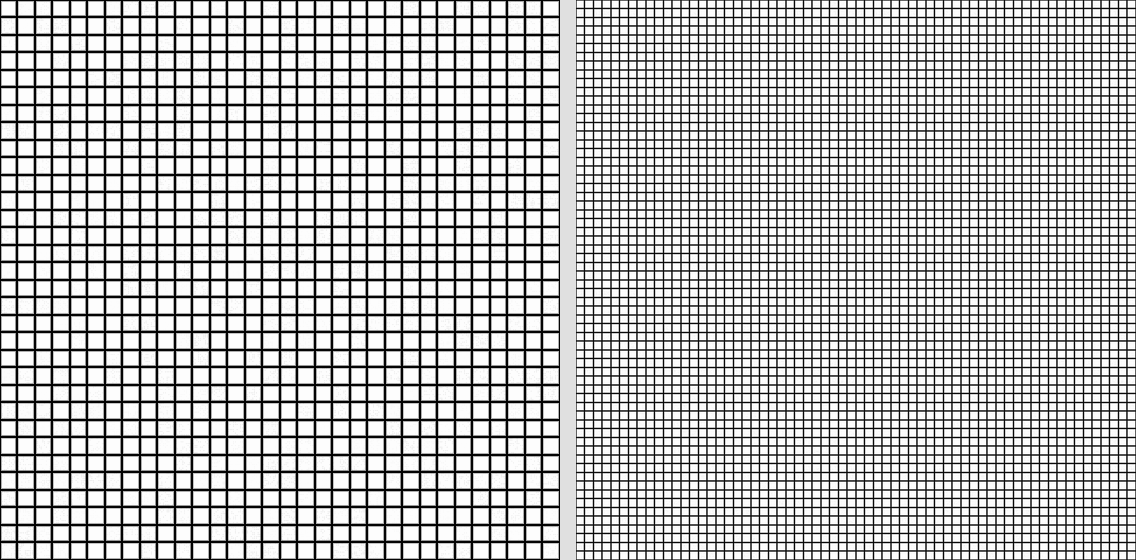
Left: one tile. Right: repeated 2 by 2.
This pattern is drawn by a WebGL 1 fragment shader. Its source:

```glsl
precision highp float;
// Black square grid on white, 32 cells across and 32 down, with rows and
// columns alternating slightly narrow and wide. Lines come from wrapped
// distances to a repeating pair of rules; faint hashed specks tint some cells.

uniform vec2 u_resolution;

const float PAIRS = 16.0;                     // each pair holds two cells
const vec2 MID_RULE = vec2(0.484, 0.516);     // inner rule within a pair
const float HALF_WIDTH = 0.0393;              // half a line, in pairs
const float SPECKS = 320.0;                   // speck lattice across the canvas
const vec3 INK = vec3(0.01);
const vec3 PAPER = vec3(0.992);

float hash(vec2 p) {
  return fract(sin(dot(p, vec2(127.1, 311.7))) * 43758.545);
}

// Distance on each axis to the nearest copy of a rule at the given phase
vec2 ruleDistance(vec2 p, vec2 phase) {
  return abs(fract(p - phase + 0.5) - 0.5);
}

// Line coverage, smoothed over one pixel
float gridInk(vec2 p, vec2 midRule, float halfWidth, float pixel) {
  vec2 d = min(ruleDistance(p, vec2(0.0)), ruleDistance(p, midRule));
  float nearest = min(d.x, d.y);
  return 1.0 - smoothstep(halfWidth - 0.5 * pixel, halfWidth + 0.5 * pixel, nearest);
}

// Soft pale dots, with a strength that changes from cell to cell
float specks(vec2 uv, vec2 cell, float count) {
  vec2 lattice = uv * count;
  float dotShape = 1.0 - smoothstep(0.2, 0.6, length(fract(lattice) - 0.5));
  float present = step(0.65, hash(floor(lattice)));
  float strength = smoothstep(0.35, 0.9, hash(cell + 17.0));
  return dotShape * present * strength;
}

void main() {
  vec2 uv = gl_FragCoord.xy / u_resolution;
  vec2 p = uv * PAIRS;
  float pixel = PAIRS / min(u_resolution.x, u_resolution.y);
  vec2 cell = 2.0 * floor(p) + step(MID_RULE, fract(p));

  vec3 color = PAPER - 0.05 * specks(uv, cell, SPECKS);
  color = mix(color, INK, gridInk(p, MID_RULE, HALF_WIDTH, pixel));
  gl_FragColor = vec4(color, 1.0);
}
```
